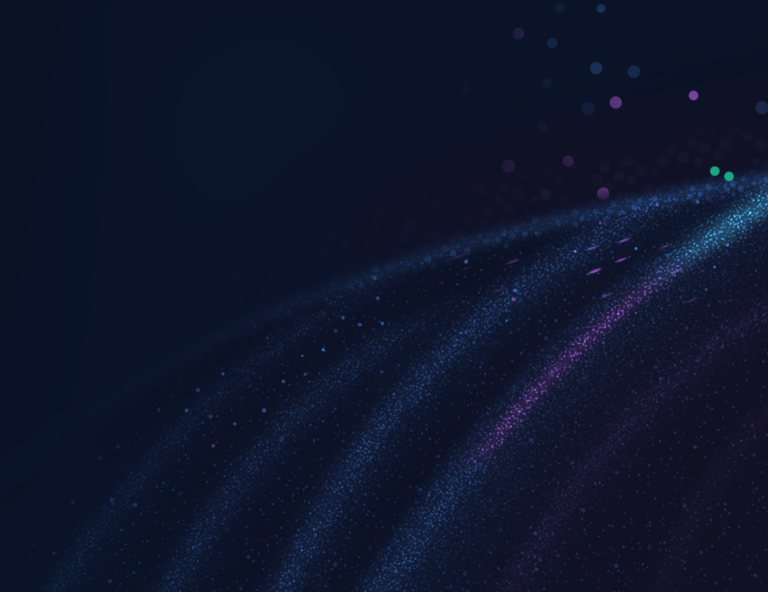
Reproduce this background procedurally as a WebGL 2 fragment shader.

```glsl
#version 300 es
precision highp float;
// Arched ribbons of glittering dust under a glowing rim, with soft bokeh on a navy backdrop.
uniform vec2 u_resolution;
out vec4 fragColor;

const float ASPECT = 1.3;
const vec3 NAVY = vec3(0.038, 0.074, 0.153);
const vec3 INNER = vec3(0.046, 0.066, 0.142);
const vec3 PLUM = vec3(0.078, 0.062, 0.138);
const vec3 BLUE = vec3(0.19, 0.39, 0.65);
const vec3 CYAN = vec3(0.25, 0.70, 0.85);
const vec3 MAGENTA = vec3(0.62, 0.29, 0.70);
const vec3 VIOLET = vec3(0.33, 0.20, 0.45);
const vec3 GREEN = vec3(0.12, 0.72, 0.55);

// Ribbon path x = c.x + c.y * y + c.z * y^3; shape holds width, strength, upper end.
const int RIBBONS = 5;
const vec3 PATH[RIBBONS] = vec3[](
  vec3(0.09, 0.70, 1.22), vec3(0.284, 0.584, 1.56), vec3(0.475, 0.524, 1.03),
  vec3(0.86, 0.608, 1.32), vec3(1.115, 0.41, 2.14));
const vec3 SHAPE[RIBBONS] = vec3[](
  vec3(0.018, 0.20, 0.64), vec3(0.022, 0.34, 0.54), vec3(0.023, 0.55, 0.76),
  vec3(0.020, 0.30, 0.70), vec3(0.020, 0.15, 0.60));
const vec3 MAIN_PATH = vec3(0.642, 0.696, 0.669);

float hash(vec2 p) {
  vec3 q = fract(p.xyx * vec3(0.1031, 0.1030, 0.0973));
  q += dot(q, q.yzx + 33.33);
  return fract((q.x + q.y) * q.z);
}

vec2 turn(vec2 p, float angle) {
  float c = cos(angle), s = sin(angle);
  return vec2(c * p.x - s * p.y, s * p.x + c * p.y);
}

// Signed distance across a ribbon, positive on its right side.
float across(vec2 p, vec3 c) {
  float slope = c.y + 3.0 * c.z * p.y * p.y;
  return (p.x - c.x - c.y * p.y - c.z * p.y * p.y * p.y) / sqrt(1.0 + slope * slope);
}

float bell(float d, float width) {
  return exp(-d * d / (width * width));
}

// One random disc per cell: x is its coverage, y a random tint value.
vec2 scatter(vec2 p, float cell, float radius, float density, float seed) {
  vec2 id = floor(p / cell);
  vec2 key = id + seed * 37.0;
  float size = radius * mix(0.6, 1.0, hash(key + 11.0));
  vec2 room = vec2(max(0.5 - size / cell, 0.0));
  vec2 jitter = vec2(hash(key + 23.0), hash(key + 41.0)) * 2.0 - 1.0;
  float d = length(p - (id + 0.5 + jitter * room) * cell);
  float px = 1.0 / u_resolution.y;
  float edge = max(px, radius * 0.15);
  float lit = step(hash(key), density) * mix(0.35, 1.0, hash(key + 67.0));
  return vec2(lit * (1.0 - smoothstep(size - edge, size + edge, d)), hash(key + 89.0));
}

void main() {
  vec2 p = gl_FragCoord.xy / u_resolution * vec2(ASPECT, 1.0);

  // Rim curve and backdrop
  float u = ASPECT - p.x;
  float slope = 0.192 + 0.348 * u * u;
  float rim = (p.y - 0.708 + 0.192 * u + 0.116 * u * u * u) / sqrt(1.0 + slope * slope);
  float inside = 1.0 - smoothstep(-0.012, 0.008, rim);
  float right = smoothstep(0.15, 1.25, p.x);
  vec3 color = NAVY + vec3(0.0, 0.003, 0.011) * bell(length(p - vec2(0.45, 0.78)), 0.45);
  color = mix(color, PLUM, 0.6 * bell(rim - 0.06, 0.12) * smoothstep(0.3, 0.9, p.x));
  color = mix(color, INNER, inside * smoothstep(0.05, 0.5, p.x));
  color = mix(color, PLUM, 0.6 * smoothstep(0.65, 0.1, length(p - vec2(1.3, 0.1))));
  color *= 1.0 - 0.12 * smoothstep(0.25, 0.0, p.x) * p.y;

  // Fine grain at three turned scales, thinned by each ribbon's density
  float grain = scatter(turn(p, 0.9), 0.0062, 0.0018, 0.6, 1.0).x
              + scatter(turn(p, 0.35), 0.0075, 0.0019, 0.6, 2.0).x
              + scatter(turn(p, 1.3), 0.0094, 0.0021, 0.6, 8.0).x;
  vec3 dust = vec3(0.0);
  for (int i = 0; i < RIBBONS; i++) {
    float d = across(p, PATH[i]);
    float fade = 1.0 - smoothstep(SHAPE[i].z - 0.16, SHAPE[i].z, p.y);
    float body = bell(d, SHAPE[i].x) + 0.35 * bell(d - 0.02, SHAPE[i].x * 2.2);
    dust += (i > 2 ? VIOLET : BLUE) * body * SHAPE[i].y * fade;
  }

  // Main ribbon: cyan head, magenta middle, blue foot and a wide dusty tail
  float d = across(p, MAIN_PATH);
  float head = smoothstep(0.48, 0.62, p.y);
  float middle = smoothstep(0.19, 0.27, p.y) * (1.0 - head);
  float core = bell(d - 0.003, mix(0.021, 0.014, middle));
  vec3 tint = mix(mix(BLUE * 0.55, MAGENTA, middle), CYAN, head);
  dust += tint * core;
  dust += BLUE * 0.42 * bell(d + 0.022, 0.018) * (1.0 - 0.5 * head);
  dust += BLUE * 0.55 * exp(-max(d, 0.0) / 0.075) * smoothstep(-0.02, 0.04, d);
  color += inside * dust * (0.16 + 0.52 * grain);
  color += inside * tint * core * head * 0.14;

  // Rim glow and its soft beads
  float rimLight = bell(rim + 0.008, 0.014) * mix(0.10, 1.0, right);
  color += BLUE * rimLight * 0.20;
  vec2 bead = scatter(turn(p, 0.6), 0.016, 0.0062, 0.6, 3.0);
  color += BLUE * bead.x * bell(rim + 0.012, 0.017) * right * 0.32;
  color += BLUE * grain * rimLight * 0.16;
  vec2 haze = scatter(turn(p, 0.5), 0.027, 0.011, 0.6, 4.0);
  color += VIOLET * haze.x * bell(rim - 0.045, 0.04) * right * 0.10;

  // Loose sparks and streaks beneath the rim
  float within = inside * smoothstep(-0.05, 0.12, across(p, PATH[0]) + 0.06);
  vec2 faint = scatter(turn(p, 0.7), 0.012, 0.0018, 0.4, 5.0);
  color += within * mix(BLUE, VIOLET, step(0.75, faint.y)) * faint.x * 0.4;
  vec2 spark = scatter(turn(p, 0.4), 0.040, 0.0034, 0.3, 6.0);
  float upper = bell(rim + 0.07, 0.10);
  color += within * mix(BLUE * 1.2, MAGENTA, step(0.8, spark.y)) * spark.x * (0.25 + 0.6 * upper);
  vec2 dash = scatter(turn(p, -0.35) * vec2(0.22, 1.0), 0.016, 0.0024, 0.2, 9.0);
  color += inside * MAGENTA * dash.x * bell(length((p - vec2(1.0, 0.56)) * vec2(0.7, 1.0)), 0.13) * 0.8;

  // Bokeh discs above the rim, brighter and denser toward the upper right
  float region = smoothstep(0.70, 1.28, p.x) * smoothstep(0.0, 0.03, rim);
  vec2 disc = scatter(turn(p, 0.3), 0.074, 0.0115, 0.42, 7.0);
  color += mix(BLUE * 0.7, MAGENTA, step(0.7, disc.y)) * disc.x * region * 0.75;
  for (int i = 0; i < 2; i++) {
    vec2 center = vec2(1.210, 0.711) + float(i) * vec2(0.024, -0.009);
    color = mix(color, GREEN, 0.9 * (1.0 - smoothstep(0.006, 0.010, length(p - center))));
  }
  fragColor = vec4(color, 1.0);
}
```
